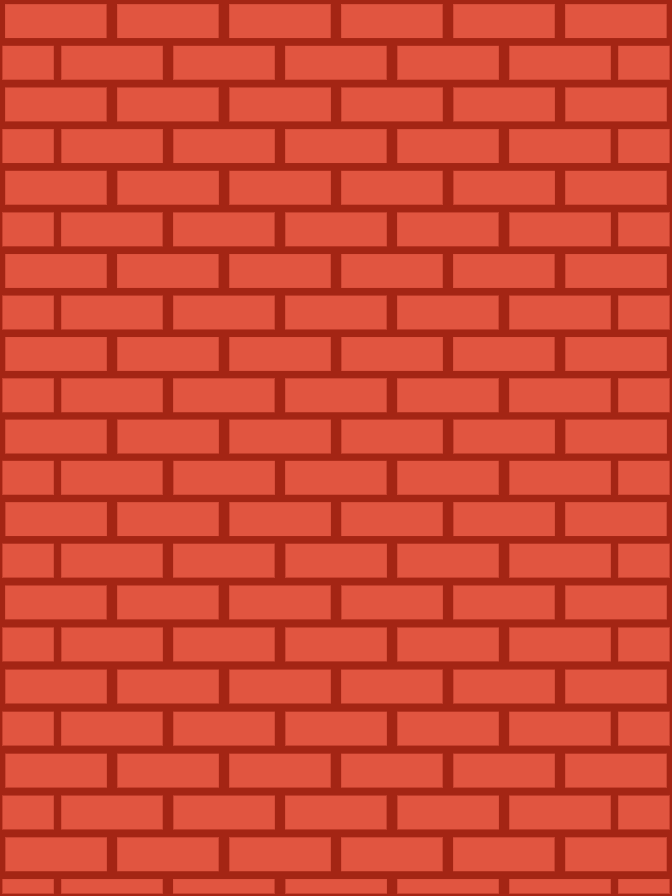
Reproduce this pattern procedurally as a Shadertoy shader.

```glsl
// Flat running-bond brick wall: six bricks across, each second row shifted by
// half a brick and closed by half bricks at the sides. Every brick is a box
// distance; rows drift a little and bricks sit slightly unevenly.

// Lengths are fractions of the canvas width; y runs down from the top edge.
const vec3 BRICK_COLOUR = vec3(0.884, 0.334, 0.252);
const vec3 MORTAR_COLOUR = vec3(0.645, 0.146, 0.080);
const float COLUMNS = 6.0;
const float ROW_PITCH = 0.0620;
const float FIRST_ROW_CENTRE = 0.0314;
const vec2 BRICK_HALF = vec2(0.0755, 0.0252);
const float END_HALF_WIDTH = 0.0382;  // half bricks at the sides
const float BORDER = 0.0036;          // mortar rim at the canvas edges
const float ROW_SAG = 0.0031;         // rise of the rows around SAG_ROW
const float SAG_ROW = 13.0;
const float SAG_SPREAD = 4.0;
const float JITTER = 0.0005;          // uneven laying, per brick

float hash(vec2 cell) {
    return fract(sin(dot(cell, vec2(127.1, 311.7))) * 43758.5);
}

float boxDistance(vec2 p, vec2 halfSize) {
    vec2 q = abs(p) - halfSize;
    return length(max(q, 0.0)) + min(max(q.x, q.y), 0.0);
}

// Signed distance to the brick of the cell that holds p.
float brickDistance(vec2 p) {
    float row = floor((p.y - FIRST_ROW_CENTRE) / ROW_PITCH + 0.5);
    float shifted = mod(row, 2.0);
    float column = floor(p.x * COLUMNS + 0.5 * shifted);

    vec2 centre = vec2((column + 0.5 - 0.5 * shifted) / COLUMNS,
                       FIRST_ROW_CENTRE + row * ROW_PITCH);
    float sag = (row - SAG_ROW) / SAG_SPREAD;
    centre.y -= ROW_SAG * exp(-sag * sag);
    centre.x += JITTER * (hash(vec2(column, row)) - 0.5);

    // Half bricks fill the ends of the shifted rows.
    vec2 halfSize = BRICK_HALF;
    bool leftEnd = column < 0.5;
    bool rightEnd = column > COLUMNS - 0.5;
    if (shifted > 0.5 && (leftEnd || rightEnd)) {
        halfSize.x = END_HALF_WIDTH;
        float inset = BORDER + END_HALF_WIDTH;
        centre.x = leftEnd ? inset : 1.0 - inset;
    }
    return boxDistance(p - centre, halfSize);
}

void mainImage(out vec4 fragColor, in vec2 fragCoord) {
    vec2 p = vec2(fragCoord.x, iResolution.y - fragCoord.y) / iResolution.x;
    vec2 canvasHalf = 0.5 * vec2(1.0, iResolution.y / iResolution.x);

    // Clip the wall to leave a thin rim of mortar.
    float rim = boxDistance(p - canvasHalf, canvasHalf - BORDER);
    float d = max(brickDistance(p), rim);

    float coverage = clamp(0.5 - d * iResolution.x, 0.0, 1.0);
    fragColor = vec4(mix(MORTAR_COLOUR, BRICK_COLOUR, coverage), 1.0);
}
```
